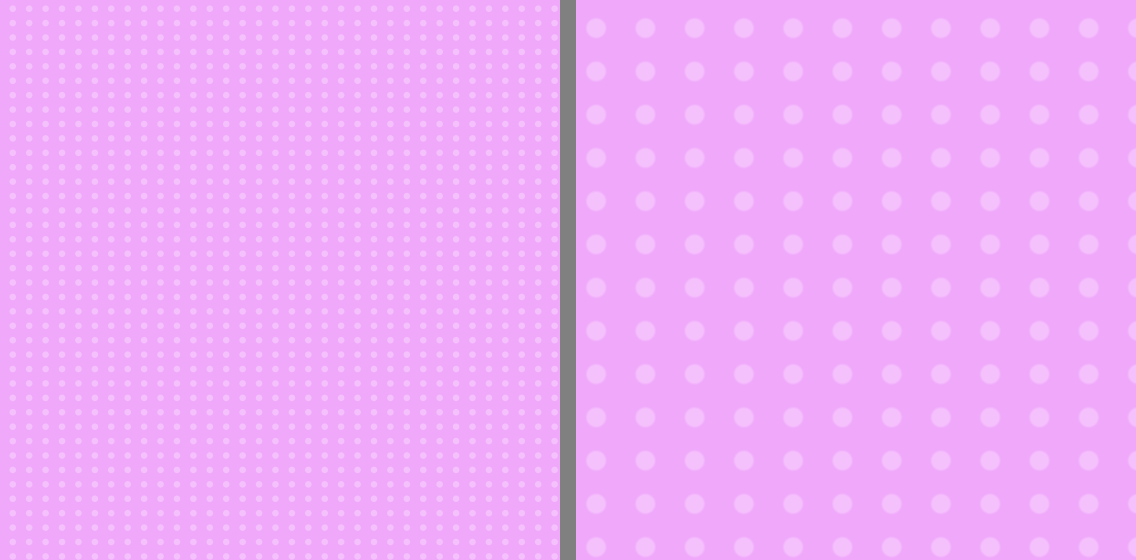
Left, the full canvas; right, a detail of the centre.
Write a WebGL 2 fragment shader that draws this pattern.

```glsl
#version 300 es
precision highp float;

uniform vec2 u_resolution;
out vec4 fragColor;

const vec3 BACKGROUND = vec3(0.938, 0.659, 0.980);
const vec3 DOT_COLOR = vec3(0.962, 0.756, 0.990);

const vec2 GRID_COUNT = vec2(34.0, 39.0);
const vec2 SPACING = vec2(0.02932, 0.02574);
const vec2 FIRST_DOT = vec2(0.0228, 0.0064);
const float DOT_RADIUS = 0.0058;
const float DOT_SOFTNESS = 0.0011;

// Offset from the nearest dot centre of a finite grid.
vec2 gridOffset(vec2 p, vec2 first, vec2 spacing, vec2 count) {
    vec2 cell = clamp(round((p - first) / spacing), vec2(0.0), count - 1.0);
    return p - first - cell * spacing;
}

// Coverage of a disc with a soft rim.
float softDisc(vec2 p, float radius, float softness) {
    return 1.0 - smoothstep(radius - softness, radius + softness, length(p));
}

void main() {
    vec2 uv = gl_FragCoord.xy / u_resolution;
    float pixel = 1.0 / min(u_resolution.x, u_resolution.y);

    vec2 offset = gridOffset(uv, FIRST_DOT, SPACING, GRID_COUNT);
    float dotMask = softDisc(offset, DOT_RADIUS, max(DOT_SOFTNESS, 0.7 * pixel));

    fragColor = vec4(mix(BACKGROUND, DOT_COLOR, dotMask), 1.0);
}
```
